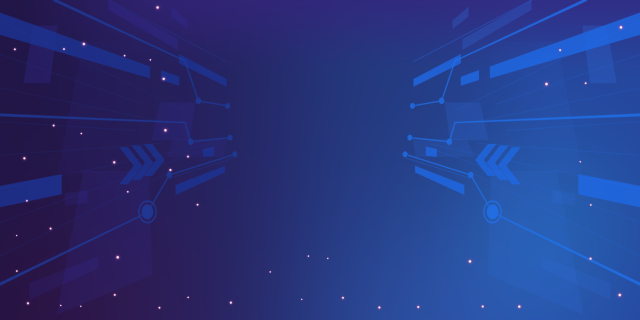
Reproduce this background procedurally as a WebGL 2 fragment shader.

```glsl
#version 300 es
precision highp float;
// Mirrored perspective circuit panels on a violet-to-blue gradient with scattered sparks.
uniform vec2 u_resolution;
out vec4 fragColor;

float hash(vec2 p) {
  return fract(sin(dot(p, vec2(127.1, 311.7))) * 43758.5453);
}

float band(float v, float lo, float hi, float aa) {
  return smoothstep(lo - aa, lo + aa, v) * (1.0 - smoothstep(hi - aa, hi + aa, v));
}

// Quad with two ends parallel to y; top and bottom hold the heights at both ends.
float bar(vec2 p, vec2 ends, vec2 top, vec2 bottom, float aa) {
  float t = (p.x - ends.x) / (ends.y - ends.x);
  return band(p.x, ends.x, ends.y, aa)
       * band(p.y, mix(bottom.x, bottom.y, t), mix(top.x, top.y, t), aa);
}

float stroke(vec2 p, vec2 a, vec2 b, float startWidth, float endWidth, float aa) {
  vec2 d = b - a;
  float t = clamp(dot(p - a, d) / dot(d, d), 0.0, 1.0);
  float w = mix(startWidth, endWidth, t);
  return 1.0 - smoothstep(w - aa, w + aa, length(p - a - d * t));
}

float disc(vec2 p, vec2 c, float r, float aa) {
  return 1.0 - smoothstep(r - aa, r + aa, length((p - c) * vec2(1.15, 1.0)));
}

// Circuit trace of three segments ending in two nodes.
float trace(vec2 p, vec2 a, vec2 b, vec2 c, vec2 d, float aa) {
  float m = stroke(p, a, b, 0.0045, 0.002, aa);
  m = max(m, stroke(p, b, c, 0.002, 0.002, aa));
  m = max(m, stroke(p, c, d, 0.002, 0.002, aa));
  return max(m, max(disc(p, c, 0.010, aa), disc(p, d, 0.009, aa)));
}

float chevrons(vec2 p, float aa) {
  float m = 0.0;
  for (int i = 0; i < 3; i++) {
    float k = float(i);
    float dy = abs(p.y - 0.482 - 0.009 * k);
    float x = p.x + 0.78 * dy - 0.418 - 0.035 * k;
    m = max(m, band(x, 0.0, 0.027, aa) * band(dy, -1.0, 0.058 - 0.004 * k, aa));
  }
  return m;
}

vec3 backdrop(vec2 p) {
  vec3 c = mix(vec3(0.13, 0.085, 0.28), vec3(0.145, 0.13, 0.37), smoothstep(0.0, 0.7, p.x));
  c = mix(c, vec3(0.14, 0.225, 0.50), smoothstep(0.55, 1.25, p.x));
  c = mix(c, vec3(0.145, 0.27, 0.61), smoothstep(1.15, 1.8, p.x));
  c = mix(c, vec3(0.21, 0.14, 0.49), 0.75 * smoothstep(0.75, 1.05, p.y) * smoothstep(0.0, 0.6, p.x));
  c += vec3(0.03, 0.07, 0.11) * exp(-5.0 * dot(p - vec2(1.35, -0.05), p - vec2(1.35, -0.05)));
  c += vec3(0.0, 0.08, 0.05) * exp(-9.0 * dot(p - vec2(1.72, 0.3), p - vec2(1.72, 0.3)));
  c += vec3(0.04, -0.01, -0.02) * exp(-6.0 * dot(p - vec2(0.3, 0.0), p - vec2(0.3, 0.0)));
  return c;
}

float solidBars(vec2 q, float aa) {
  float m = bar(q, vec2(-0.02, 0.469), vec2(0.968, 0.792), vec2(0.897, 0.755), aa);
  m = max(m, bar(q, vec2(0.503, 0.560), vec2(0.781, 0.760), vec2(0.750, 0.732), aa));
  m = max(m, bar(q, vec2(0.560, 0.708), vec2(0.831, 0.753), vec2(0.802, 0.729), aa));
  m = max(m, bar(q, vec2(0.549, 0.703), vec2(0.422, 0.482), vec2(0.391, 0.461), aa));
  m = max(m, bar(q, vec2(0.635, 0.669), vec2(0.534, 0.542), vec2(0.510, 0.513), aa));
  return max(m, bar(q, vec2(-0.02, 0.193), vec2(0.415, 0.456), vec2(0.348, 0.393), aa));
}

float faintPanels(vec2 q, float aa) {
  float m = 0.30 * bar(q, vec2(0.339, 0.555), vec2(1.0, 0.878), vec2(0.969, 0.844), aa);
  m += 0.30 * bar(q, vec2(0.536, 0.586), vec2(0.979, 0.935), vec2(0.948, 0.909), aa);
  m += 0.20 * bar(q, vec2(0.203, 0.273), vec2(0.396, 0.406), vec2(0.357, 0.367), aa);
  m += 0.18 * bar(q, vec2(0.091, 0.307), vec2(0.115, 0.198), vec2(0.0625, 0.161), aa);
  // Slanted uprights use swapped axes.
  m += 0.28 * bar(q.yx, vec2(0.74, 0.92), vec2(0.156, 0.18), vec2(0.073, 0.104), aa);
  m += 0.22 * bar(q.yx, vec2(0.5625, 0.68), vec2(0.594, 0.61), vec2(0.474, 0.50), aa);
  m += 0.16 * bar(q.yx, vec2(0.51, 0.565), vec2(0.70, 0.71), vec2(0.52, 0.54), aa);
  m += 0.10 * bar(q.yx, vec2(0.46, 0.87), vec2(0.46, 0.55), vec2(0.18, 0.26), aa)
     * smoothstep(0.55, 0.2, q.x);
  float floorEdge = smoothstep(-aa, aa, q.y - 0.016 - 0.42 * (q.x - 0.177));
  return m + 0.17 * floorEdge * bar(q.yx, vec2(0.015, 0.465), vec2(0.48, 0.465), vec2(0.177, 0.26), aa);
}

float circuits(vec2 q, float aa) {
  float m = trace(q, vec2(0.17, 1.0), vec2(0.578, 0.81), vec2(0.62, 0.685), vec2(0.711, 0.669), aa);
  m = max(m, trace(q, vec2(0.0, 0.641), vec2(0.578, 0.617), vec2(0.596, 0.557), vec2(0.719, 0.57), aa));
  m = max(m, trace(q, vec2(0.0, 0.112), vec2(0.461, 0.336), vec2(0.529, 0.453), vec2(0.734, 0.518), aa));
  float r = length((q - vec2(0.461, 0.338)) * vec2(1.25, 1.0));
  m = max(m, max(band(r, 0.031, 0.036, aa), band(r, -1.0, 0.023, aa)));
  m = max(m, 0.6 * stroke(q, vec2(0.339, 1.0), vec2(0.708, 0.807), 0.001, 0.001, aa));
  m = max(m, 0.5 * stroke(q, vec2(0.53, 0.443), vec2(0.734, 0.507), 0.001, 0.001, aa));
  // Thin rays converge toward the inner end of the wall.
  for (int i = 0; i < 8; i++) {
    float k = float(i);
    vec2 start = vec2(0.0, 0.2 + 0.105 * k);
    vec2 end = mix(start, vec2(0.75, 0.57), 0.55 + 0.4 * hash(vec2(k, 4.0)));
    m = max(m, 0.28 * stroke(q, start, end, 0.001, 0.001, aa));
  }
  return m;
}

vec3 addSparks(vec3 color, vec2 p, float aa) {
  vec2 cell = floor(p * 9.0), mid = (cell + 0.5) / 9.0;
  float density = max(0.42 * step(mid.x, 0.65), 0.5 * step(mid.y, 0.25));
  density = max(density, 0.38 * step(1.7, mid.x));
  vec2 center = (cell + 0.2 + 0.6 * vec2(hash(cell + 3.1), hash(cell + 8.7))) / 9.0;
  float d = length(p - center), size = mix(0.0015, 0.0042, hash(cell + 5.3));
  float lit = step(hash(cell), density);
  color = mix(color, vec3(0.75, 0.32, 0.65), lit * 0.7 * exp(-d * d / (size * size * 3.0)));
  return mix(color, vec3(1.0, 0.93, 0.97), lit * (1.0 - smoothstep(size - aa, size + aa, d)));
}

void main() {
  vec2 p = gl_FragCoord.xy / u_resolution * vec2(2.0, 1.0);
  vec2 q = vec2(min(p.x, 2.0 - p.x), p.y);
  float aa = 0.8 / u_resolution.y;
  float right = smoothstep(0.7, 1.3, p.x);
  vec3 ink = mix(vec3(0.11, 0.20, 0.58), vec3(0.12, 0.41, 0.90), right);
  vec3 haze = mix(vec3(0.20, 0.17, 0.62), vec3(0.18, 0.42, 0.86), right);
  vec3 color = backdrop(p);
  color = mix(color, haze, faintPanels(q, aa));
  color = mix(color, ink, 0.8 * solidBars(q, aa));
  color = mix(color, ink, 0.75 * chevrons(q, aa));
  color = mix(color, ink + vec3(0.0, 0.04, 0.05), 0.75 * circuits(q, aa));
  fragColor = vec4(addSparks(color, p, aa), 1.0);
}
```
